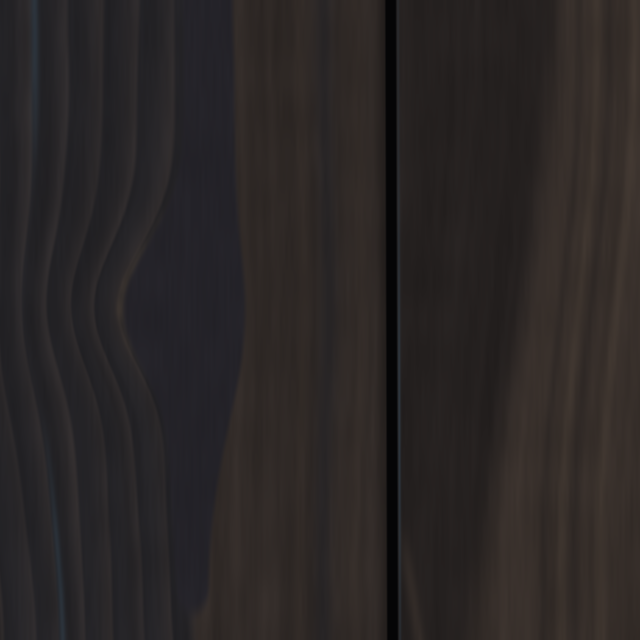
This texture is drawn by a WebGL 2 fragment shader. Its source:

```glsl
#version 300 es
precision highp float;
// Two dark stained timber boards with a narrow vertical groove between them.
// The left board's rings bend around a smooth heart; the right board has a
// slanted edge between dark and pale wood. Stretched noise adds the fibres.

#define GROOVE_X 0.612
#define GROOVE_HALF 0.0085
#define RING_COUNT 5.0
#define KNOT_Y 0.52
#define FIBRE_AMOUNT 0.07
#define STREAK_AMOUNT 0.22

uniform vec2 u_resolution;
out vec4 fragColor;

const vec3 HEART = vec3(0.140, 0.135, 0.158);
const vec3 SLATE = vec3(0.135, 0.132, 0.145);
const vec3 RIDGE = vec3(0.205, 0.185, 0.185);
const vec3 BROWN = vec3(0.188, 0.163, 0.152);
const vec3 UMBER = vec3(0.145, 0.128, 0.124);
const vec3 PALE = vec3(0.240, 0.203, 0.180);
const vec3 TAN = vec3(0.310, 0.265, 0.225);
const vec3 SHEEN = vec3(0.190, 0.240, 0.285);
const vec3 GAP = vec3(0.018, 0.019, 0.024);

float hash(vec2 p) {
  p = fract(p * vec2(0.1031, 0.1130));
  p += dot(p, p.yx + 33.33);
  return fract((p.x + p.y) * p.x * 17.0);
}

float noise(vec2 p) {
  vec2 i = floor(p), f = fract(p);
  f = f * f * (3.0 - 2.0 * f);
  float low = mix(hash(i), hash(i + vec2(1, 0)), f.x);
  float high = mix(hash(i + vec2(0, 1)), hash(i + vec2(1, 1)), f.x);
  return mix(low, high, f.y);
}

// Soft bell centred on zero
float bell(float d, float width) {
  d /= width;
  return exp(-d * d);
}

// Signed streaks running along the board
float streaks(float x, float y, float seed) {
  return noise(vec2(x * 38.0 + seed, y * 1.6)) * 0.6
       + noise(vec2(x * 95.0 + seed, y * 3.0 + 7.0)) * 0.4 - 0.5;
}

float heartLeft(float y) {
  return 0.288 - 0.095 * bell(y - KNOT_Y, 0.14) - 0.02 * bell(y - 0.22, 0.2);
}

float heartRight(float y) {
  return 0.365 + 0.018 * bell(y - KNOT_Y, 0.13)
       - 0.04 * (1.0 - smoothstep(0.1, 0.45, y));
}

vec3 leftBoard(vec2 p) {
  float wobble = 0.006 * (noise(vec2(p.x * 9.0, p.y * 7.0)) - 0.5);
  float x = p.x + wobble;
  float edgeL = heartLeft(p.y), edgeR = heartRight(p.y);

  // Rings: a slow rise to a ridge, then a quick drop
  float u = x / edgeL;
  u -= 0.25 * (1.0 - u) * (1.0 - smoothstep(0.0, 0.6, p.y));
  float ring = u * RING_COUNT + 0.1 + 0.3 * (noise(vec2(u * 4.0, p.y * 2.5)) - 0.5);
  float f = fract(ring);
  float ridge = f * f * (1.0 - smoothstep(0.86, 1.0, f));
  vec3 rings = mix(SLATE, RIDGE, ridge * (0.65 + 0.5 * noise(vec2(floor(ring) * 5.0, p.y * 4.0))));
  float ends = smoothstep(0.65, 0.95, p.y) + 1.0 - smoothstep(0.1, 0.4, p.y);
  rings = mix(rings, SHEEN, 0.6 * ends * bell(u - 0.19, 0.022));
  rings *= 1.0 + STREAK_AMOUNT * streaks(u * 0.3, p.y, 3.0);

  // Straight brown grain beside the heart
  float s = x - 0.008 * bell(p.y - KNOT_Y, 0.2);
  vec3 grain = BROWN * (1.0 + STREAK_AMOUNT * 1.3 * streaks(s, p.y, 21.0));
  grain = mix(grain, SLATE, 0.6 * bell(s - 0.505, 0.014));
  grain = mix(grain, PALE, 0.3 * (bell(s - 0.467, 0.008) + bell(s - 0.555, 0.012)));

  // Smooth heart, closing to a rounded tip at the bottom
  vec3 c = mix(rings, grain, smoothstep(-0.01, 0.01, x - mix(edgeL, edgeR, 0.5)));
  float tip = 0.035 + 40.0 * pow(x - 0.5 * (edgeL + edgeR), 2.0);
  float heart = smoothstep(-0.004, 0.005, x - edgeL)
              * (1.0 - smoothstep(-0.004, 0.006, x - edgeR))
              * smoothstep(tip - 0.01, tip + 0.025, p.y);
  c = mix(c, HEART, heart);

  // Pale crescent at the knot
  float crescent = bell(x - edgeL + 0.004, 0.006) * bell(p.y - 0.55, 0.09);
  return mix(c, TAN, 0.5 * crescent * (0.5 + noise(p * vec2(60.0, 35.0))));
}

vec3 rightBoard(vec2 p) {
  float lean = 0.13 * (1.0 - smoothstep(-0.1, 0.95, p.y));
  float edge = 0.862 - lean + 0.02 * (noise(vec2(p.x * 20.0, p.y * 5.0)) - 0.5);
  vec3 c = mix(UMBER, mix(BROWN, PALE, 0.55), smoothstep(-0.025, 0.04, p.x - edge));

  // Grain bends less than the colour edge does
  float s = p.x + 0.055 * (1.0 - smoothstep(0.15, 0.9, p.y));
  c *= 1.0 + STREAK_AMOUNT * streaks(s, p.y, 57.0);
  c = mix(c, TAN, 0.3 * (bell(s - 0.932, 0.007) + bell(s - 0.992, 0.008)));
  c = mix(c, UMBER, 0.4 * (bell(s - 0.952, 0.008) + bell(s - 0.905, 0.007)));
  float corner = bell(p.x - 0.655 + 0.15 * p.y, 0.009) * (1.0 - smoothstep(0.08, 0.22, p.y));
  return mix(c, PALE, 0.5 * corner);
}

void main() {
  vec2 p = gl_FragCoord.xy / u_resolution;
  float d = p.x - GROOVE_X - 0.003 * (0.5 - p.y);
  vec3 c = mix(leftBoard(p), rightBoard(p), smoothstep(-0.002, 0.002, d));

  // Fine fibres and soft mottling
  c *= 1.0 + FIBRE_AMOUNT * (noise(p * vec2(230.0, 18.0)) - 0.5);
  c *= 1.0 + FIBRE_AMOUNT * (noise(p * vec2(24.0, 16.0) + 40.0) - 0.5);

  // Groove with a shaded left lip and a cool lit right lip
  c *= 1.0 - 0.25 * bell(d + GROOVE_HALF, 0.012);
  c = mix(c, GAP, 1.0 - smoothstep(-0.002, 0.002, abs(d) - GROOVE_HALF));
  float lip = bell(d - GROOVE_HALF - 0.003, 0.0022);
  c = mix(c, SHEEN, lip * (0.3 + 0.45 * bell(p.y - 0.35, 0.3)));
  fragColor = vec4(c, 1.0);
}
```
